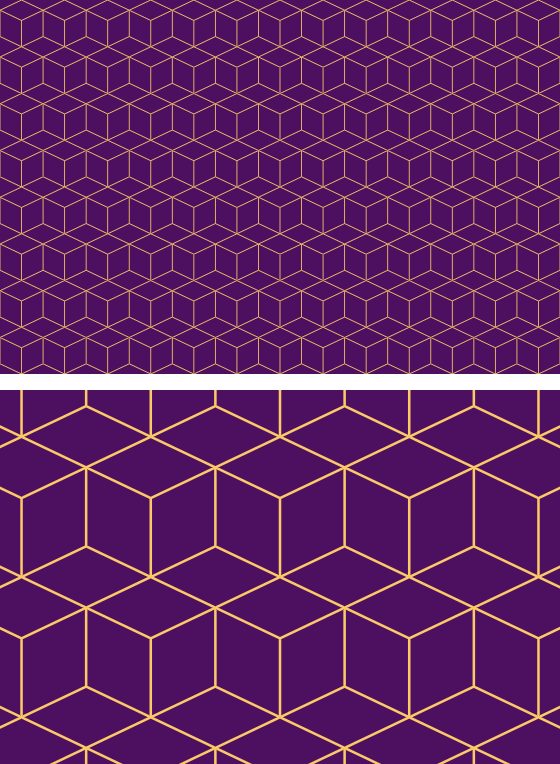
Top, the full canvas; bottom, a detail of the centre.
Reproduce this pattern procedurally as a WebGL 1 fragment shader.

```glsl
precision highp float;

// Thin gold outlines of stacked cubes on deep purple, in a 13 by 8 grid.
// Each cell is folded by its mirror and half-turn symmetry, so four
// segments draw every edge; whole repeat counts make the canvas tile.

uniform vec2 u_resolution;

const vec2 REPEATS = vec2(13.0, 8.0);        // cubes across and down
const float RISE = 0.2188;                   // slanted edge rise, in cell heights
const float LINE_WIDTH = 0.00225;            // in canvas heights
const vec3 PURPLE = vec3(0.302, 0.062, 0.378);
const vec3 GOLD = vec3(0.99, 0.79, 0.41);

float segmentDistance(vec2 p, vec2 a, vec2 b) {
  vec2 pa = p - a;
  vec2 ba = b - a;
  return length(pa - ba * clamp(dot(pa, ba) / dot(ba, ba), 0.0, 1.0));
}

// Fold a cell coordinate (y down, cube apex at x = 0.5, y = 0) to its smallest part.
vec2 foldCell(vec2 cell) {
  float above = 0.5 - 0.5 * RISE;            // cut rows halfway along the uprights
  vec2 p = vec2(abs(fract(cell.x) - 0.5), fract(cell.y + above) - above);
  vec2 turnCentre = vec2(0.25, 0.5 * RISE);
  return p.y > turnCentre.y ? 2.0 * turnCentre - p : p;
}

// Distance to the nearest cube edge, in canvas heights.
float cubeEdgeDistance(vec2 cell, vec2 cellSize) {
  vec2 p = foldCell(cell) * cellSize;
  vec2 apex = vec2(0.0);
  vec2 lowCorner = vec2(0.5, RISE) * cellSize;
  vec2 highCorner = vec2(0.5, -RISE) * cellSize;
  vec2 up = vec2(0.0, -0.5) * cellSize;
  float slants = min(segmentDistance(p, apex, lowCorner),
                     segmentDistance(p, apex, highCorner));
  float uprights = min(segmentDistance(p, apex, apex + up),
                       segmentDistance(p, highCorner, highCorner + up));
  return min(slants, uprights);
}

// Share of a pixel-wide span covered by the line; keeps thin lines even.
float lineCoverage(float d, float pixel) {
  float halfLine = 0.5 * LINE_WIDTH;
  float halfPixel = 0.5 * pixel;
  float overlap = min(d + halfPixel, halfLine) - max(d - halfPixel, -halfLine);
  return clamp(overlap / pixel, 0.0, 1.0);
}

void main() {
  vec2 uv = gl_FragCoord.xy / u_resolution;
  vec2 canvas = vec2(u_resolution.x / u_resolution.y, 1.0);
  vec2 cell = vec2(uv.x, 1.0 - uv.y) * REPEATS;

  float d = cubeEdgeDistance(cell, canvas / REPEATS);
  float ink = lineCoverage(d, 1.0 / u_resolution.y);
  gl_FragColor = vec4(mix(PURPLE, GOLD, ink), 1.0);
}
```
